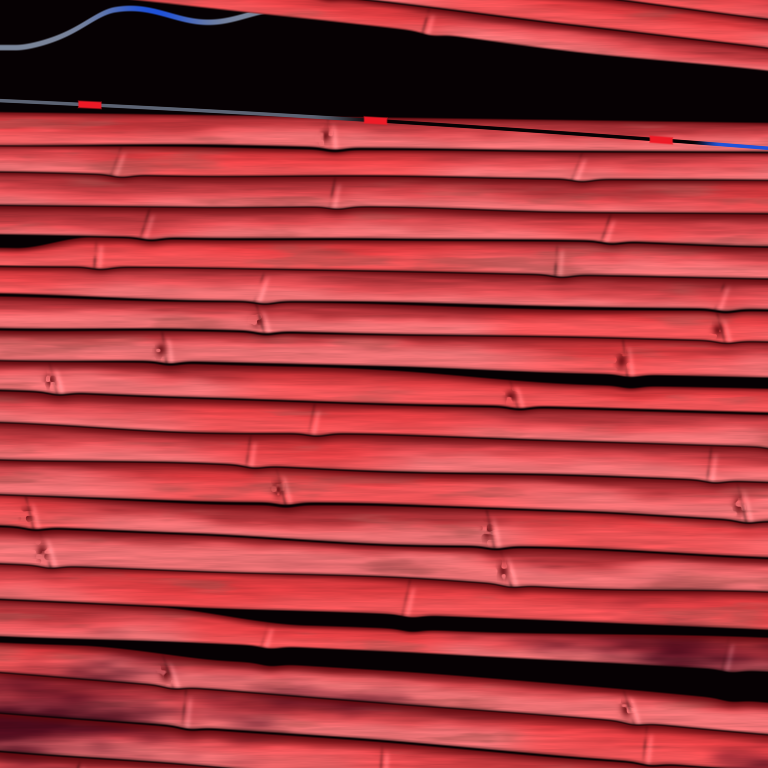
A Shadertoy shader for this texture:

```glsl
#define PINK vec3(0.93, 0.44, 0.45)
#define RED vec3(0.89, 0.30, 0.32)
#define SHADE vec3(0.67, 0.19, 0.21)
#define DEEP vec3(0.36, 0.03, 0.05)
#define BLACK vec3(0.025, 0.004, 0.01)
#define STAIN vec3(0.26, 0.02, 0.09)
#define STEEL vec3(0.48, 0.52, 0.60)
#define BLUE vec3(0.12, 0.32, 0.85)
#define NODE_SPACING 0.6
#define FIRST_POLE -4
#define LAST_POLE 20

float hash(vec2 p) {
    vec3 q = fract(vec3(p.xyx) * 0.1031);
    q += dot(q, q.yzx + 33.33);
    return fract((q.x + q.y) * q.z);
}

float noise(vec2 p) {
    vec2 i = floor(p), f = fract(p);
    f = f * f * (3.0 - 2.0 * f);
    return mix(mix(hash(i), hash(i + vec2(1, 0)), f.x),
               mix(hash(i + vec2(0, 1)), hash(i + vec2(1, 1)), f.x), f.y);
}

float fbm(vec2 p) {
    float sum = 0.0, amp = 0.533;
    for (int i = 0; i < 4; i++) {
        sum += amp * noise(p);
        p = p * 2.03 + 17.1;
        amp *= 0.5;
    }
    return sum;
}

float bell(float d, float w) { return exp(-d * d / (w * w)); }

// Signed distance along the pole to its nearest joint
float nodeOffset(float k, float x) {
    return (fract(x / NODE_SPACING + hash(vec2(k + 40.0, 5.3))) - 0.5) * NODE_SPACING;
}

// Lower edge of pole k, measured downwards from the top of the canvas
float lowerEdge(float k, float x) {
    float wobble = (noise(vec2(x * 4.0, k * 7.0 + 90.0)) - 0.5) * 0.006;
    wobble += 0.003 * bell(nodeOffset(k, x), 0.018);
    if (k < 0.0) return -0.018 + 0.113 * x + (k + 1.0) * 0.036 + wobble;
    float y = 0.189 + 0.0065 * x + (0.0371 + 0.0026 * x) * k + 0.000365 * k * k;
    return y + step(15.5, k) * 0.03 * x + wobble;
}

// Open space below pole k
float gapBelow(float k, float x) {
    float g = 0.001 + 0.004 * hash(vec2(k + 50.0, 2.0)) * noise(vec2(x * 3.0, k + 60.0));
    if (k == 3.0) g += 0.016 * (1.0 - smoothstep(0.02, 0.12, x));
    if (k == 7.0) g += 0.012 * smoothstep(0.4, 0.8, x);
    if (k == 14.0) g += 0.017 * smoothstep(0.2, 0.4, x) * (1.0 - 0.5 * smoothstep(0.6, 1.0, x));
    if (k == 15.0) g += 0.005 + 0.012 * smoothstep(0.1, 0.3, x) + 0.022 * x * x;
    return g;
}

float upperEdge(float k, float x) {
    if (k == 0.0) return 0.146 + 0.014 * x;
    return lowerEdge(k - 1.0, x) + gapBelow(k - 1.0, x);
}

// Painted surface; t runs from 0 at the upper edge to 1 at the lower
vec3 poleColor(vec2 p, float k, float t) {
    float seed = hash(vec2(k + 70.0, 8.0));
    float blotch = fbm(vec2(p.x * 5.0, p.y * 22.0) + k * 3.7 + 50.0);
    float grain = fbm(vec2(p.x * 14.0, p.y * 260.0) + 20.0);
    vec3 col = mix(SHADE, RED, smoothstep(0.12, 0.6, t + (blotch - 0.5) * 0.8));
    col = mix(col, PINK, smoothstep(0.45, 0.8, t * 0.65 + blotch * 0.5 + (seed - 0.5) * 0.2));

    // Vivid paint, worn paint and dark stains
    float vivid = smoothstep(0.55, 0.8, noise(vec2(p.x * 2.5, k * 5.0 + 80.0)));
    col = mix(col, vec3(0.93, 0.23, 0.24), vivid * 0.55);
    col = mix(col, vec3(0.66, 0.31, 0.30), 0.5 * smoothstep(0.58, 0.8, fbm(p * vec2(8.0, 50.0) + 9.0)));
    float stain = smoothstep(0.45, 0.8, fbm(p * vec2(4.0, 14.0) + 31.0)) * smoothstep(0.68, 0.85, p.y);
    col = mix(col, STAIN, stain * 0.9);
    col *= 0.88 + 0.24 * grain;

    // Joint: pale ridge, dark groove, and on some a scar
    float d = nodeOffset(k, p.x) - (seed - 0.5) * 0.03 * (t - 0.5);
    col += 0.10 * bell(d, 0.004) * smoothstep(0.1, 0.4, t);
    col *= 1.0 - 0.32 * bell(d + 0.007, 0.0025) * noise(vec2(t * 4.0, k + 30.0));
    float scar = bell(d + 0.012 + 0.012 * (t - 0.6), 0.007) * bell(t - 0.6, 0.22);
    scar *= step(0.6, seed) * smoothstep(0.3, 0.55, noise(p * 160.0));
    col = mix(col, DEEP, scar * 0.8);

    // Shadow cast from above and the turn at the lower edge
    float reach = 0.16 + 0.22 * noise(vec2(p.x * 3.0, k * 9.0 + 45.0));
    col = mix(DEEP, col, smoothstep(-0.06, reach, t));
    return col * (1.0 - 0.35 * smoothstep(0.9, 1.0, t));
}

void mainImage(out vec4 fragColor, in vec2 fragCoord) {
    vec2 p = fragCoord / iResolution.xy;
    p.y = 1.0 - p.y;
    float aa = 1.2 / iResolution.y;
    vec3 col = BLACK;

    // Loose wire in the opening
    float sway = 0.02 - 0.009 * cos((p.x - 0.17) * 31.0);
    float path = mix(0.062, sway, smoothstep(0.02, 0.15, p.x));
    float wire = 1.0 - smoothstep(0.002, 0.002 + 2.0 * aa, abs(p.y - path));
    col = mix(col, mix(STEEL, BLUE, bell(p.x - 0.2, 0.06)), wire * step(p.x, 0.36));

    // Poles
    for (int i = FIRST_POLE; i <= LAST_POLE; i++) {
        float k = float(i);
        float top = upperEdge(k, p.x), bottom = lowerEdge(k, p.x);
        float mask = smoothstep(-aa, aa, p.y - top) * smoothstep(-aa, aa, bottom - p.y);
        float t = clamp((p.y - top) / max(bottom - top, 0.001), 0.0, 1.0);
        if (mask > 0.0) col = mix(col, poleColor(p, k, t), mask);
    }

    // Taut wire with evenly spaced red ties
    float dy = abs(p.y - (0.131 + 0.045 * p.x + 0.017 * p.x * p.x));
    vec3 wireColor = mix(STEEL * 0.75, BLACK, smoothstep(0.4, 0.5, p.x));
    wireColor = mix(wireColor, BLUE, smoothstep(0.9, 0.94, p.x));
    col = mix(col, wireColor, 1.0 - smoothstep(0.0015, 0.0015 + aa, dy));
    float dx = abs(fract((p.x - 0.117) / 0.372 + 0.5) - 0.5) * 0.372;
    float tie = max(dx - 0.015, dy - 0.0045);
    col = mix(col, vec3(0.93, 0.10, 0.15), 1.0 - smoothstep(-aa, aa, tie));

    fragColor = vec4(clamp(col, 0.0, 1.0), 1.0);
}
```
